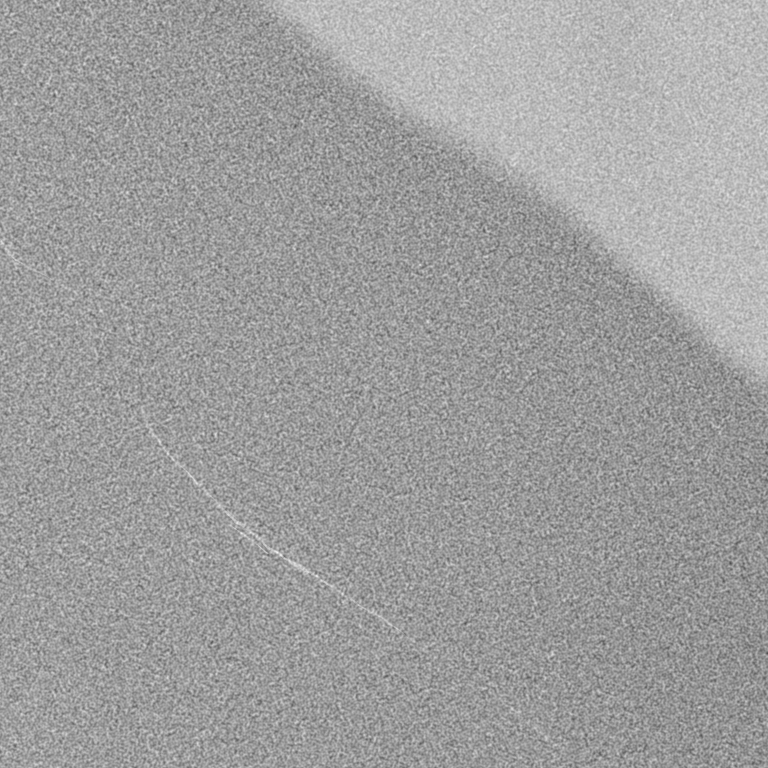
Write a Shadertoy shader that draws this texture.

```glsl
// Grainy grey film: a pale upper-right corner with a soft edge, and a thin broken scratch.

vec2 hashGradient(vec2 cell) {
    vec3 p = fract(vec3(cell.xyx) * vec3(0.1031, 0.1030, 0.0973));
    p += dot(p, p.yzx + 33.33);
    float angle = 6.2832 * fract((p.x + p.y) * p.z);
    return vec2(cos(angle), sin(angle));
}

float gradientNoise(vec2 p) {
    vec2 i = floor(p), f = fract(p);
    vec2 u = f * f * f * (f * (f * 6.0 - 15.0) + 10.0);
    float a = dot(hashGradient(i), f);
    float b = dot(hashGradient(i + vec2(1, 0)), f - vec2(1, 0));
    float c = dot(hashGradient(i + vec2(0, 1)), f - vec2(0, 1));
    float d = dot(hashGradient(i + vec2(1, 1)), f - vec2(1, 1));
    return mix(mix(a, b, u.x), mix(c, d, u.x), u.y);
}

mat2 rotation(float a) {
    return mat2(cos(a), sin(a), -sin(a), cos(a));
}

// Soft stroke from a to b; z holds the brightness at each end
float stroke(vec2 p, vec3 a, vec3 b, float width) {
    vec2 ab = b.xy - a.xy;
    float t = clamp(dot(p - a.xy, ab) / dot(ab, ab), 0.0, 1.0);
    float d = length(p - a.xy - ab * t);
    float soft = 0.0016 + 0.5 / iResolution.y;
    return mix(a.z, b.z, t) * (1.0 - smoothstep(width - soft, width + soft, d));
}

// Scratch path: position and brightness
const vec3 SCRATCH[16] = vec3[16](
    vec3(0.0, 0.688, 0.17), vec3(0.02, 0.661, 0.16), vec3(0.065, 0.638, 0.11),
    vec3(0.13, 0.60, 0.07), vec3(0.157, 0.55, 0.0), vec3(0.195, 0.44, 0.12),
    vec3(0.228, 0.40, 0.14), vec3(0.273, 0.355, 0.13), vec3(0.306, 0.323, 0.20),
    vec3(0.352, 0.286, 0.19), vec3(0.39, 0.262, 0.22), vec3(0.443, 0.229, 0.16),
    vec3(0.514, 0.184, 0.15), vec3(0.573, 0.139, 0.02), vec3(0.638, 0.099, 0.07),
    vec3(0.736, 0.023, 0.09));

float scratch(vec2 uv) {
    // Slight wobble keeps the path from looking straight
    vec2 p = uv + 0.003 * vec2(gradientNoise(uv * 45.0), gradientNoise(uv * 45.0 + 17.0));
    float light = 0.0;
    for (int i = 0; i < 15; i++)
        light = max(light, stroke(p, SCRATCH[i], SCRATCH[i + 1], 0.0018));

    // Split strand, wide core, faint side branch and end smudge
    light = max(light, stroke(p, vec3(0.30, 0.316, 0.16), vec3(0.35, 0.280, 0.16), 0.0014));
    light = max(light, stroke(p, vec3(0.306, 0.322, 0.17), vec3(0.322, 0.314, 0.17), 0.0030));
    light = max(light, stroke(p, vec3(0.378, 0.268, 0.16), vec3(0.396, 0.257, 0.18), 0.0028));
    light = max(light, stroke(p, vec3(0.257, 0.427, 0.07), vec3(0.263, 0.475, 0.03), 0.0016));
    light = max(light, stroke(p, vec3(0.697, 0.044, 0.10), vec3(0.71, 0.040, 0.10), 0.0040));

    // Faint stretches break into dashes, bright ones stay whole
    float gaps = smoothstep(-0.12, 0.15, gradientNoise(uv * 48.0 + 31.0) + 0.04);
    return light * mix(gaps, 1.0, smoothstep(0.08, 0.14, light));
}

void mainImage(out vec4 fragColor, in vec2 fragCoord) {
    vec2 uv = fragCoord / iResolution.xy;

    // Height above the wavy diagonal edge
    float edgeY = 1.0 - 0.745 * (uv.x - 0.345) - 0.014 * sin((uv.x - 0.345) * 12.3);
    float side = (uv.y - edgeY) * 0.8 + 0.006 * gradientNoise(uv * 14.0 + 3.0);
    float pale = smoothstep(-0.026, 0.024, side);

    // Dark field: lighter at left, dimmer at lower right and under the edge
    float dark = 0.617 - 0.025 * uv.x * (1.3 - 0.5 * uv.y);
    dark -= 0.024 * exp(-abs(side) * 10.0);
    dark -= 0.018 * smoothstep(0.4, 0.0, length(uv - vec2(1.02, 0.15)));

    // Pale corner with a dim vertical band
    float bright = 0.732 - 0.025 * exp(-pow((uv.x - 0.81) / 0.055, 2.0)) * smoothstep(0.7, 0.9, uv.y);

    float tone = mix(dark, bright, pale) + scratch(uv);

    // Broad mottling, then clumped and fine grain
    tone += 0.012 * gradientNoise(uv * 9.0 + 4.0) + 0.02 * gradientNoise(uv * 38.0 + 8.0);
    float grain = 0.35 * gradientNoise(rotation(0.85) * uv * 95.0 + 307.0)
                + 0.85 * gradientNoise(rotation(0.55) * uv * 190.0 + 61.0)
                + 1.15 * gradientNoise(rotation(1.15) * uv * 285.0 + 523.0);

    // Grain strength drifts, so some patches are rougher
    float roughness = 1.0 + 0.5 * gradientNoise(rotation(0.4) * uv * 60.0 + 129.0);
    tone += grain * roughness * mix(0.195, 0.13, pale);

    // Sparse bright flecks
    tone += 0.10 * smoothstep(0.57, 0.68, gradientNoise(rotation(0.3) * uv * 120.0 + 211.0));

    fragColor = vec4(vec3(clamp(tone, 0.0, 1.0)), 1.0);
}
```
